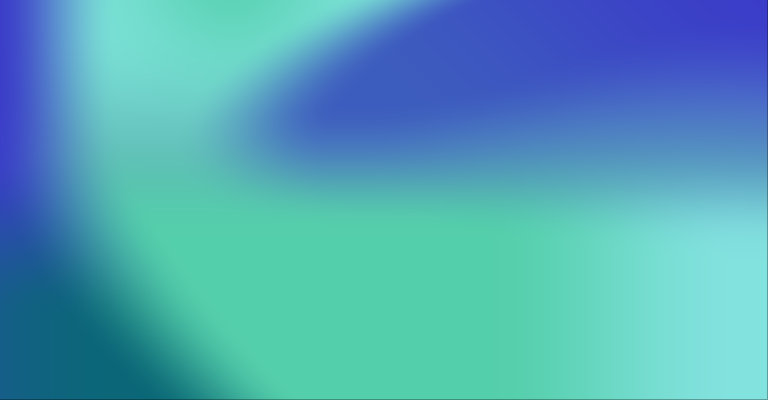
A Shadertoy shader for this background:

```glsl
// A soft mesh-style gradient: a mint field with aqua glows, a blue wedge
// sweeping in from the upper right and a blue-to-teal shade on the left.
// Each area is one colour blended in through a wide smoothstep mask.

const vec3 MINT = vec3(0.33, 0.81, 0.67);
const vec3 AQUA = vec3(0.51, 0.885, 0.87);
const vec3 TEAL = vec3(0.035, 0.41, 0.455);
const vec3 INDIGO = vec3(0.23, 0.24, 0.785);
const vec3 ROYAL = vec3(0.24, 0.365, 0.745);

// Aqua column in the upper left, with a mint glow at the top edge
vec3 upperLeft(vec3 col, vec2 p) {
    vec3 column = mix(vec3(0.37, 0.73, 0.71), vec3(0.485, 0.88, 0.845),
                      smoothstep(0.5, 0.95, p.y));
    col = mix(col, column, smoothstep(0.4, 0.68, p.y));
    vec2 d = (p - vec2(0.58, 1.05)) / vec2(0.22, 0.2);
    return mix(col, vec3(0.36, 0.825, 0.71), exp(-dot(d, d)));
}

// Blue wedge: curved left side, lower side that softens to the right
vec3 blueWedge(vec3 col, vec2 p) {
    float spread = smoothstep(0.9, 1.9, p.x);
    float above = smoothstep(mix(0.43, 0.34, spread),
                             mix(0.74, 0.97, spread), p.y);
    float bend = p.y - 0.625;
    float side = p.x - 0.62 - 2.9 * bend * bend;
    vec3 blue = mix(ROYAL, INDIGO, smoothstep(1.7, 2.95, p.x + p.y));
    return mix(col, blue, above * smoothstep(-0.19, 0.2, side));
}

// Shade along the left side, flaring out towards the bottom
vec3 leftShade(vec3 col, vec2 p) {
    float edge = 0.14 + 0.86 * pow(max(0.62 - p.y, 0.0), 1.5);
    float halfWidth = mix(0.2, 0.155, smoothstep(0.3, 0.8, p.y));
    float mask = 1.0 - smoothstep(-halfWidth, halfWidth, p.x - edge);
    vec3 shade = mix(TEAL, INDIGO, 0.25 * exp(-6.0 * p.x));
    shade = mix(shade, INDIGO, smoothstep(0.2, 0.64, p.y));
    return mix(col, shade, mask);
}

void mainImage(out vec4 fragColor, in vec2 fragCoord) {
    // Height is 1, width is 1.92
    vec2 p = fragCoord / iResolution.xy * vec2(1.92, 1.0);

    vec3 col = mix(MINT, AQUA, smoothstep(1.2, 1.85, p.x));
    col = upperLeft(col, p);
    col = blueWedge(col, p);
    col = leftShade(col, p);

    // Hairline along the bottom and right sides
    float border = min(p.y, 1.92 - p.x);
    float pixel = 1.0 / iResolution.y;
    col *= 1.0 - 0.3 * (1.0 - smoothstep(0.0025 - 0.5 * pixel,
                                        0.0025 + 0.5 * pixel, border));

    fragColor = vec4(col, 1.0);
}
```
